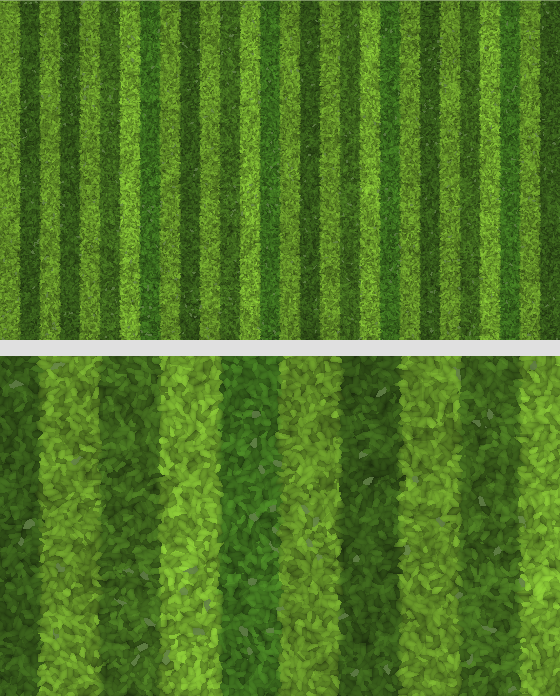
Top: the whole. Bottom: its middle third, enlarged.
Write a WebGL 1 fragment shader that draws this texture.

```glsl
precision highp float;
// Mown lawn: 28 vertical stripes of light and dark turf made of short grass blades.
uniform vec2 u_resolution;

const float STRIPES = 28.0;        // across the canvas, light first
const float TONE_CYCLE = 6.0;      // stripes before the tones repeat
const float FINE_BLADES = 150.0;   // cells per canvas height
const float COARSE_BLADES = 62.0;
const float BLADE_STRETCH = 2.2;   // length against width
const float FINE_CONTRAST = 0.46;
const float COARSE_CONTRAST = 0.20;
const float GAP_SHADE = 0.30;      // darkening between blades
const float PALE_SHARE = 0.015;    // share of dry blades
const float RIM_WIDTH = 0.0022;    // pale line along the top

const vec3 BRIGHT_TURF = vec3(0.390, 0.565, 0.155);
const vec3 LIGHT_TURF  = vec3(0.345, 0.500, 0.138);
const vec3 GREEN_TURF  = vec3(0.215, 0.385, 0.105);
const vec3 DARK_TURF   = vec3(0.192, 0.317, 0.090);
const vec3 MID_TURF    = vec3(0.225, 0.362, 0.102);
const vec3 PALE_BLADE  = vec3(0.390, 0.500, 0.290);
const vec3 RIM_COLOR   = vec3(0.620, 0.700, 0.520);

vec3 hash3(vec2 cell) {
  vec3 h = fract(cell.xyx * vec3(0.1031, 0.1030, 0.0973));
  h += dot(h, h.yxz + 33.33);
  return fract((h.xxy + h.yzz) * h.zyx);
}

// Cellular blades: xy = root of the nearest blade, z = its tone, w = distance.
vec4 grassBlade(vec2 p, float density) {
  vec2 q = p * density;
  vec2 base = floor(q);
  vec4 nearest = vec4(0.0, 0.0, 0.0, 9.0);
  for (int j = -1; j <= 1; j++) {
    for (int i = -1; i <= 1; i++) {
      vec2 cell = base + vec2(float(i), float(j));
      vec3 rnd = hash3(cell + 17.0);
      vec2 root = cell + rnd.xy;
      float angle = 6.2832 * fract(rnd.z * 7.31 + rnd.x);
      vec2 along = vec2(cos(angle), sin(angle));
      vec2 d = q - root;
      float dist = length(vec2(dot(d, along) / BLADE_STRETCH,
                               dot(d, vec2(-along.y, along.x))));
      if (dist < nearest.w) nearest = vec4(root / density, rnd.z, dist);
    }
  }
  return nearest;
}

// Even stripes are light, odd ones dark; each cycle opens with a fresher pair.
vec3 stripeColor(float index) {
  float i = clamp(index, 0.0, STRIPES - 1.0);
  float k = mod(i, TONE_CYCLE);
  float fresh = step(k, 1.5) * step(1.5, i);
  vec3 light = mix(LIGHT_TURF, BRIGHT_TURF, fresh);
  vec3 dark = mix(k > 4.5 ? MID_TURF : DARK_TURF, GREEN_TURF, fresh);
  return mix(light, dark, mod(i, 2.0));
}

// Stripe tone with a soft border about one blade wide.
vec3 turf(float x) {
  float s = x * STRIPES;
  float border = floor(s + 0.5);
  float side = smoothstep(-0.035, 0.035, s - border);
  return mix(stripeColor(border - 1.0), stripeColor(border), side);
}

// Broad wear, weakly repeating down the lawn.
float wear(vec2 uv) {
  float bands = 0.018 * sin(18.85 * uv.y + 0.8 * sin(9.0 * uv.x));
  float patches = 0.012 * sin(31.0 * uv.x + 4.0 * sin(7.0 * uv.y));
  float ends = smoothstep(0.0, 0.12, uv.y) * smoothstep(0.0, 0.08, 1.0 - uv.y);
  return 0.95 + 0.06 * ends + bands + patches;
}

void main() {
  vec2 uv = gl_FragCoord.xy / u_resolution;
  float aspect = u_resolution.x / u_resolution.y;
  vec2 p = vec2(uv.x * aspect, uv.y);

  vec4 fine = grassBlade(p, FINE_BLADES);
  vec4 coarse = grassBlade(p + 3.7, COARSE_BLADES);

  // Blades take the tone of the stripe they grow in, which frays the borders.
  vec3 color = turf(mix(uv.x, fine.x / aspect, 0.7));

  // Blade tones and the shade between them
  float grain = 1.0 + FINE_CONTRAST * (fine.z - 0.5)
              + COARSE_CONTRAST * (coarse.z - 0.5)
              - GAP_SHADE * (smoothstep(0.1, 0.8, fine.w) - 0.4);
  color *= grain * wear(uv);

  // Dry blades
  float dry = step(1.0 - PALE_SHARE, fract(fine.z * 13.7));
  color = mix(color, PALE_BLADE, 0.8 * dry);

  // Pale top rim
  float pixel = 1.0 / u_resolution.y;
  float rim = 1.0 - smoothstep(RIM_WIDTH - 0.5 * pixel, RIM_WIDTH + 0.5 * pixel, 1.0 - uv.y);
  color = mix(color, RIM_COLOR, 0.8 * rim);

  gl_FragColor = vec4(color, 1.0);
}
```
